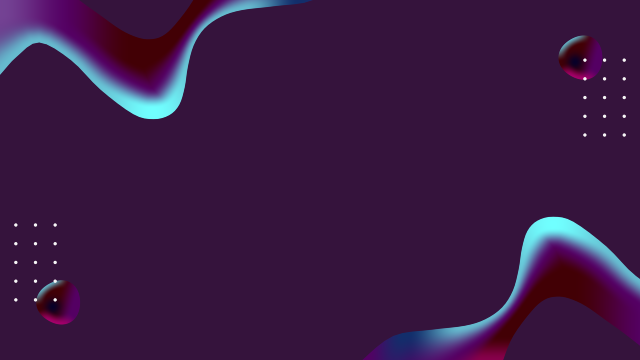
Give the GLSL for this background, as a Shadertoy shader.

```glsl
// Plum backdrop with two glossy waves in opposite corners, two small orbs and dot grids.
// Each wave lies between two splines; its colour follows the relative distance to both.
// Lengths are percent of the canvas height, with y pointing down from the top.

const vec3 PLUM = vec3(0.208, 0.075, 0.235);
const vec3 VIOLET = vec3(0.33, 0.0, 0.39);
const vec3 LAVENDER = vec3(0.52, 0.40, 0.68);
const vec3 STEEL = vec3(0.40, 0.73, 0.81);
const vec3 CYAN = vec3(0.44, 1.0, 1.0);
const vec3 NAVY = vec3(0.07, 0.18, 0.42);
const vec3 MAROON = vec3(0.26, 0.0, 0.02);
const vec3 MAGENTA = vec3(0.65, 0.0, 0.42);

// Spline knots; the first and last only steer the end tangents
const vec2 OUTER[20] = vec2[20](
    vec2(-4.6, 25.5), vec2(0.0, 20.8), vec2(4.6, 15.8), vec2(10.9, 11.8),
    vec2(19.7, 16.7), vec2(27.8, 24.8), vec2(37.0, 31.7), vec2(42.6, 33.1),
    vec2(47.0, 32.0), vec2(49.8, 29.1), vec2(51.3, 24.3), vec2(52.2, 18.5),
    vec2(53.8, 12.6), vec2(56.8, 7.9), vec2(61.5, 4.6), vec2(67.2, 2.8),
    vec2(76.4, 1.7), vec2(87.0, 0.0), vec2(95.6, -6.7), vec2(99.5, -11.5));
const vec2 INNER[12] = vec2[12](
    vec2(5.0, -16.0), vec2(13.9, -6.7), vec2(22.0, 0.0), vec2(27.8, 4.2),
    vec2(33.6, 8.3), vec2(38.2, 10.4), vec2(41.7, 10.9), vec2(45.1, 10.0),
    vec2(48.6, 6.9), vec2(53.7, 0.0), vec2(56.5, -6.7), vec2(58.0, -12.0));

float fill(float signedDist, float pixel) {
    return 1.0 - smoothstep(-0.6 * pixel, 0.6 * pixel, signedDist);
}

vec2 catmullRom(vec2 a, vec2 b, vec2 c, vec2 d, float t) {
    return b + 0.5 * t * (c - a + t * (2.0 * a - 5.0 * b + 4.0 * c - d
         + t * (3.0 * (b - c) + d - a)));
}

// Updates nearest.x (distance) and nearest.y (1 when p lies over the curve)
void traceSpan(vec2 p, vec2 a, vec2 b, vec2 c, vec2 d, inout vec2 nearest) {
    vec2 start = b;
    for (int i = 1; i <= 4; i++) {
        vec2 end = catmullRom(a, b, c, d, float(i) / 4.0);
        vec2 along = end - start, rel = p - start;
        float h = clamp(dot(rel, along) / dot(along, along), 0.0, 1.0);
        nearest.x = min(nearest.x, length(rel - along * h));
        if (p.x >= start.x && p.x < end.x)
            nearest.y = rel.y * along.x < along.y * rel.x ? 1.0 : -1.0;
        start = end;
    }
}

vec3 waveColor(vec2 p, float t) {
    vec2 toCrest = p - vec2(42.6, 31.0);
    float crest = exp(-dot(toCrest, toCrest) / 130.0);
    vec3 rim = mix(STEEL, CYAN, crest);
    rim = mix(rim, NAVY, smoothstep(68.0, 83.0, p.x));
    rim = mix(rim, VIOLET, smoothstep(84.0, 95.0, p.x));
    vec3 core = mix(VIOLET, MAROON, smoothstep(16.0, 37.0, p.x));
    float lowGlow = smoothstep(44.0, 55.0, p.x) * (1.0 - smoothstep(-7.0, 0.0, p.y));
    core = mix(core, MAGENTA, 0.7 * lowGlow);
    vec3 col = mix(rim, VIOLET, smoothstep(0.02 + 0.12 * crest, 0.40, t));
    col = mix(col, core, smoothstep(0.34, 0.62, t));
    float haze = (1.0 - smoothstep(0.0, 20.0, p.x)) * smoothstep(0.1, 0.4, t);
    return mix(col, LAVENDER, 0.65 * haze);
}

vec3 paintWave(vec3 base, vec2 p, float pixel) {
    vec2 outer = vec2(1e3, -1.0), inner = vec2(1e3, -1.0);
    for (int i = 0; i < 17; i++)
        traceSpan(p, OUTER[i], OUTER[i + 1], OUTER[i + 2], OUTER[i + 3], outer);
    for (int i = 0; i < 9; i++)
        traceSpan(p, INNER[i], INNER[i + 1], INNER[i + 2], INNER[i + 3], inner);
    float mask = fill(-outer.x * outer.y, pixel) * fill(inner.x * inner.y, pixel);
    return mix(base, waveColor(p, outer.x / (outer.x + inner.x)), mask);
}

// Egg-like orb, lit cyan on the upper left and magenta below
vec3 paintOrb(vec3 base, vec2 p, float pixel) {
    float angle = atan(p.y, p.x);
    float radius = 6.1 - 0.25 * cos(3.0 * angle);
    float rim = length(p) / radius;
    vec3 col = mix(MAROON, VIOLET, smoothstep(-1.0, 4.5, p.x + 0.3 * p.y));
    col = mix(col, vec3(0.03, 0.0, 0.16), exp(-dot(p + vec2(1.7, -1.2), p + vec2(1.7, -1.2)) / 5.0));
    vec2 dir = p / max(length(p), 0.001);
    float upper = smoothstep(0.45, 1.0, dot(dir, normalize(vec2(-0.6, -0.8))));
    float lower = smoothstep(0.5, 1.0, dot(dir, normalize(vec2(-0.2, 1.0))));
    col = mix(col, STEEL, upper * smoothstep(0.6, 1.05, rim));
    col = mix(col, MAGENTA, lower * smoothstep(0.5, 1.0, rim));
    return mix(base, col, fill(length(p) - radius, pixel));
}

// Three columns by five rows of dots
vec3 paintDots(vec3 base, vec2 p, float pixel) {
    vec2 spacing = vec2(5.46, 5.2);
    vec2 cell = clamp(round(p / spacing), vec2(0.0), vec2(2.0, 4.0));
    return mix(base, vec3(0.96), fill(length(p - cell * spacing) - 0.46, pixel));
}

void mainImage(out vec4 fragColor, in vec2 fragCoord) {
    float pixel = 100.0 / iResolution.y;
    float width = iResolution.x * pixel;
    vec2 p = vec2(fragCoord.x * pixel, 100.0 - fragCoord.y * pixel);
    vec3 col = paintWave(PLUM, p, pixel);
    col = paintWave(col, vec2(width + 18.5, 93.3) - p, pixel);
    col = paintOrb(col, p - vec2(width - 16.3, 16.0), pixel);
    col = paintOrb(col, p - vec2(16.4, 84.0), pixel);
    col = paintDots(col, p - vec2(width - 15.3, 16.7), pixel);
    col = paintDots(col, p - vec2(4.4, 62.5), pixel);
    fragColor = vec4(col, 1.0);
}
```
